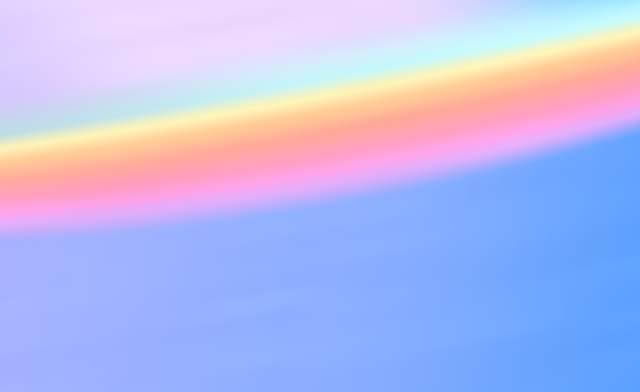
Reproduce this texture procedurally as a Shadertoy shader.

```glsl
const int STOPS = 7;
const float BAND_START = -0.46;   // where the lower field begins to blush
const float SKY_START = 1.22;     // where the cyan fringe begins to fade
const float SKY_END = 1.80;
const float STREAK_STRENGTH = 0.022;
const vec2 STREAK_SCALE = vec2(5.0, 22.0);

const float STOP_POS[STOPS] = float[](-0.13, 0.02, 0.25, 0.50, 0.78, 1.00, 1.23);
const vec3 STOP_COLOR[STOPS] = vec3[](
    vec3(0.90, 0.68, 0.98),   // orchid
    vec3(1.00, 0.64, 0.91),   // magenta
    vec3(1.00, 0.62, 0.74),   // rose
    vec3(1.00, 0.66, 0.61),   // salmon
    vec3(1.00, 0.79, 0.58),   // orange
    vec3(1.00, 0.96, 0.73),   // yellow
    vec3(0.78, 0.98, 0.99));  // cyan

const vec3 FIELD_LEFT = vec3(0.66, 0.70, 1.00);
const vec3 FIELD_MIDDLE = vec3(0.56, 0.69, 1.00);
const vec3 FIELD_RIGHT = vec3(0.36, 0.63, 1.00);
const vec3 SKY_PALE = vec3(0.92, 0.85, 1.00);
const vec3 SKY_LILAC = vec3(0.85, 0.79, 1.00);
const vec3 SKY_AZURE = vec3(0.43, 0.82, 1.00);
const vec3 FRINGE_DULL = vec3(0.75, 0.87, 0.91);

float hash(vec2 p) {
    return fract(sin(dot(p, vec2(127.1, 311.7))) * 43758.5453);
}

float valueNoise(vec2 p) {
    vec2 cell = floor(p);
    vec2 f = fract(p);
    f = f * f * (3.0 - 2.0 * f);
    float low = mix(hash(cell), hash(cell + vec2(1, 0)), f.x);
    float high = mix(hash(cell + vec2(0, 1)), hash(cell + vec2(1, 1)), f.x);
    return mix(low, high, f.y);
}

// Heights of the magenta and yellow crests
float magentaCrest(float x) { return 0.453 + 0.125 * x + 0.160 * x * x; }
float yellowCrest(float x) { return 0.619 + 0.235 * x + 0.065 * x * x; }

// Ramp between linear and smooth, to soften the joins
float softRamp(float a, float b, float t) {
    return mix(clamp((t - a) / (b - a), 0.0, 1.0), smoothstep(a, b, t), 0.5);
}

vec3 lowerField(vec2 uv) {
    float across = uv.x + 0.14 * (0.3 - uv.y);
    vec3 color = mix(FIELD_LEFT, FIELD_MIDDLE, smoothstep(-0.10, 0.55, across));
    return mix(color, FIELD_RIGHT, smoothstep(0.48, 1.10, across));
}

vec3 upperSky(vec2 uv) {
    float lilac = 1.0 - smoothstep(-0.05, 0.30, uv.x + 0.6 * (uv.y - 0.8));
    vec3 color = mix(SKY_PALE, SKY_LILAC, lilac);
    return mix(color, SKY_AZURE, smoothstep(0.62, 1.04, uv.x));
}

void mainImage(out vec4 fragColor, in vec2 fragCoord) {
    vec2 uv = fragCoord / iResolution.xy;

    // Band coordinate: 0 on the magenta crest, 1 on the yellow crest
    float magentaY = magentaCrest(uv.x);
    float yellowY = yellowCrest(uv.x);
    float t = (uv.y - magentaY) / (yellowY - magentaY);

    // Spectrum laid over the blue field
    vec3 color = lowerField(uv);
    float previous = BAND_START;
    for (int i = 0; i < STOPS; i++) {
        vec3 stopColor = STOP_COLOR[i];
        if (i == STOPS - 1) {
            stopColor = mix(FRINGE_DULL, stopColor, smoothstep(0.0, 0.65, uv.x));
        }
        color = mix(color, stopColor, softRamp(previous, STOP_POS[i], t));
        previous = STOP_POS[i];
    }
    color = mix(color, upperSky(uv), softRamp(SKY_START, SKY_END, t));

    // Faint streaks that follow the band
    vec2 along = vec2(uv.x, uv.y - yellowY) * STREAK_SCALE;
    float streak = valueNoise(along) - 0.5;
    color += STREAK_STRENGTH * streak;

    fragColor = vec4(clamp(color, 0.0, 1.0), 1.0);
}
```
